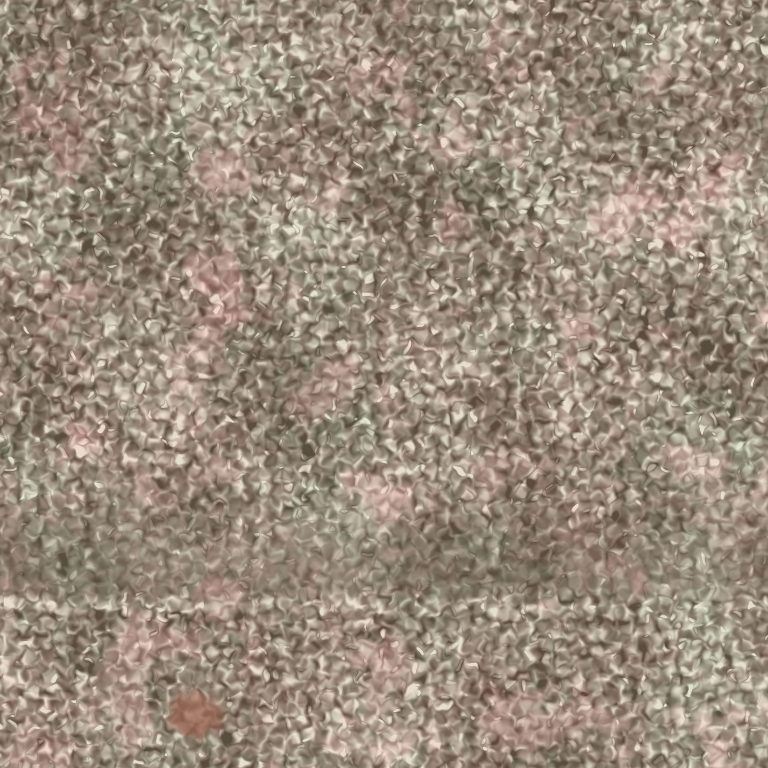
Give the GLSL for this texture, as a Shadertoy shader.

```glsl
const vec3 SHADOW = vec3(0.36, 0.295, 0.245);
const vec3 EARTH = vec3(0.60, 0.537, 0.476);
const vec3 CHALK = vec3(0.91, 0.87, 0.81);
const vec3 CLAY = vec3(0.62, 0.43, 0.36);
const vec3 PINK_SHIFT = vec3(0.026, -0.018, -0.006);
const float SEAM_HEIGHT = 0.212;

vec3 hash3(vec2 p) {
    vec3 q = fract(vec3(p.xyx) * vec3(0.1031, 0.1030, 0.0973));
    q += dot(q, q.yxz + 33.33);
    return fract((q.xxy + q.yzz) * q.zyx);
}

vec2 unitVector(float turn) {
    float angle = 6.28318 * turn;
    return vec2(cos(angle), sin(angle));
}

float cornerSlope(vec2 cell, vec2 offset) {
    return dot(unitVector(hash3(cell).x), offset);
}

// Gradient noise, centred on zero
float noise(vec2 p) {
    vec2 i = floor(p), f = fract(p);
    vec2 u = f * f * f * (f * (f * 6.0 - 15.0) + 10.0);
    vec2 e = vec2(1.0, 0.0);
    float low = mix(cornerSlope(i, f), cornerSlope(i + e, f - e), u.x);
    float high = mix(cornerSlope(i + e.yx, f - e.yx), cornerSlope(i + e.xx, f - e.xx), u.x);
    return mix(low, high, u.y);
}

float fbm(vec2 p) {
    float sum = 0.0, gain = 1.0;
    for (int i = 0; i < 4; i++) {
        sum += gain * noise(p);
        p = mat2(1.6, 1.2, -1.2, 1.6) * p + 17.3;
        gain *= 0.55;
    }
    return sum;
}

// Scattered angular chips: x = lit face, y = dark shade around it
vec2 chips(vec2 p, float share, float stretch) {
    vec2 cell = floor(p);
    vec2 result = vec2(0.0);
    for (int y = -1; y <= 1; y++) {
        for (int x = -1; x <= 1; x++) {
            vec2 id = cell + vec2(x, y);
            vec3 place = hash3(id + 7.0);
            vec3 form = hash3(id + 91.0);
            if (form.x > share) continue;
            vec2 axis = unitVector(place.z);
            vec2 d = p - id - place.xy;
            vec2 q = vec2(dot(d, axis), dot(d, vec2(-axis.y, axis.x)));
            float breadth = mix(0.11, 0.24, form.y * form.y);
            q.y += 0.5 * q.x * (form.z - 0.5);
            q /= breadth * vec2(mix(1.0, stretch, form.z), 1.0);
            float r = mix(length(q), max(abs(q.x), abs(q.y)), 0.4);
            float strength = mix(0.25, 1.0, place.x);
            float face = 1.0 - smoothstep(0.5, 1.4, r);
            float shade = smoothstep(0.8, 1.4, r) * (1.0 - smoothstep(1.4, 2.5, r));
            result = max(result, strength * vec2(face, shade));
        }
    }
    return result;
}

float chipTone(vec2 chip) {
    return 0.55 * chip.x - 0.22 * chip.y * (1.0 - chip.x);
}

vec3 stoneColor(float tone) {
    vec3 lower = mix(SHADOW, EARTH, clamp(tone * 2.0, 0.0, 1.0));
    return mix(lower, CHALK, clamp(tone * 2.0 - 1.0, 0.0, 1.0));
}

float stripe(float y, float halfWidth) {
    return 1.0 - smoothstep(0.2 * halfWidth, halfWidth, abs(y));
}

void mainImage(out vec4 fragColor, in vec2 fragCoord) {
    vec2 uv = fragCoord / iResolution.xy;
    vec2 warp = vec2(noise(uv * 75.0), noise(uv * 75.0 + 40.0));
    vec2 p = uv + 0.008 * warp;

    // Broad stains, pale patches and the smoother band above the seam
    float stain = fbm(uv * 5.0 + 3.0);
    float patches = smoothstep(0.12, 0.5, fbm(uv * 9.0 + 31.0));
    float hue = fbm(uv * 6.0 + 60.0) + 0.9 * noise(uv * 45.0) + 1.2 * patches - 0.2;
    float calm = smoothstep(0.21, 0.24, uv.y) * (1.0 - smoothstep(0.25, 0.40, uv.y));
    float relief = (1.0 - 0.4 * calm) * (1.0 - 0.35 * patches);

    // Worm-like grit under chips that gather in loose clusters
    float grit = 0.66 * noise(p * 66.0) + 0.58 * noise(p * 108.0 + 9.0);
    float cluster = 0.8 + 0.6 * fbm(uv * 14.0 + 80.0);
    float coarse = chipTone(chips(p * 37.0, 0.38, 2.0));
    float fine = chipTone(chips(p * 60.0 + 20.0, 0.62, 2.6));
    float tone = 0.47 + 0.30 * stain + 0.20 * patches - 0.08 * calm;
    tone += relief * (grit + cluster * (0.75 * coarse + 0.75 * fine));

    // Sparse pits
    tone -= 0.5 * chips(p * 30.0 + 50.0, 0.02, 1.5).x;

    // Broken pale seam with a dark lower edge
    float seamY = uv.y - SEAM_HEIGHT + 0.010 * uv.x + 0.006 * noise(vec2(uv.x * 9.0, 2.0)) + 0.006 * warp.y;
    float broken = smoothstep(-0.35, 0.2, noise(vec2(uv.x * 12.0, 5.0)));
    float fade = 1.0 - 0.6 * smoothstep(0.35, 0.9, uv.x);
    tone += 0.24 * stripe(seamY, 0.014) * broken * fade;
    tone -= 0.24 * stripe(seamY + 0.011, 0.008) * broken * fade;

    vec3 color = stoneColor(tone) + hue * PINK_SHIFT;

    // Reddish clay lump
    vec2 lump = uv - vec2(0.254, 0.069) + 0.012 * warp;
    float clay = 1.0 - smoothstep(0.020, 0.040, length(lump * vec2(0.9, 1.05)));
    color = mix(color, CLAY + 0.08 * grit + 0.8 * lump.y, 0.85 * clay);

    fragColor = vec4(clamp(color, 0.0, 1.0), 1.0);
}
```
